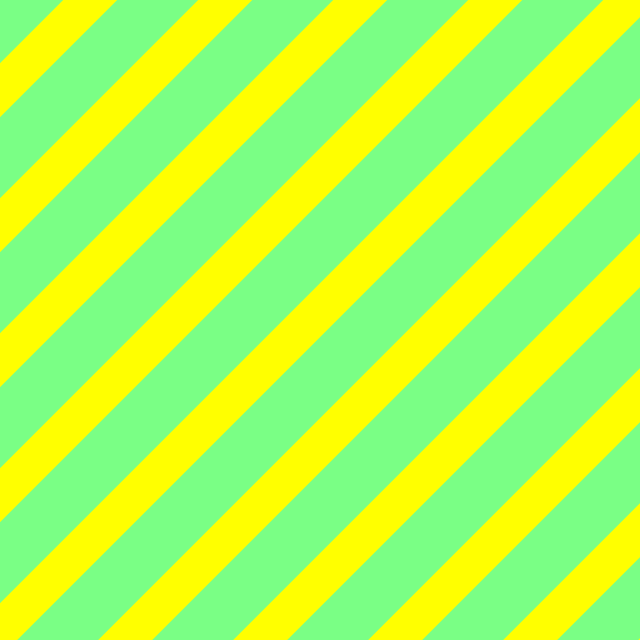
This pattern is drawn by a WebGL 1 fragment shader. Its source:

```glsl
precision highp float;

uniform vec2 u_resolution;

#define GROUND_COLOR vec3(0.48, 1.0, 0.52)
#define STRIPE_COLOR vec3(1.0, 1.0, 0.0)
#define PERIOD 0.2109375      // stripe spacing along a canvas edge
#define STRIPE_SHARE 0.4      // part of each period that is striped
#define FIRST_CENTER 0.141    // first stripe's center along the top edge

// Signed distance to the nearest diagonal stripe, negative inside.
float stripeDistance(vec2 p) {
    float along = p.x + 1.0 - p.y;
    float offset = mod(along - FIRST_CENTER + 0.5 * PERIOD, PERIOD) - 0.5 * PERIOD;
    return (abs(offset) - 0.5 * STRIPE_SHARE * PERIOD) * sqrt(0.5);
}

void main() {
    vec2 p = gl_FragCoord.xy / u_resolution;
    float pixel = 1.0 / min(u_resolution.x, u_resolution.y);

    // One-pixel linear edge coverage
    float coverage = clamp(0.5 - stripeDistance(p) / pixel, 0.0, 1.0);
    gl_FragColor = vec4(mix(GROUND_COLOR, STRIPE_COLOR, coverage), 1.0);
}
```
